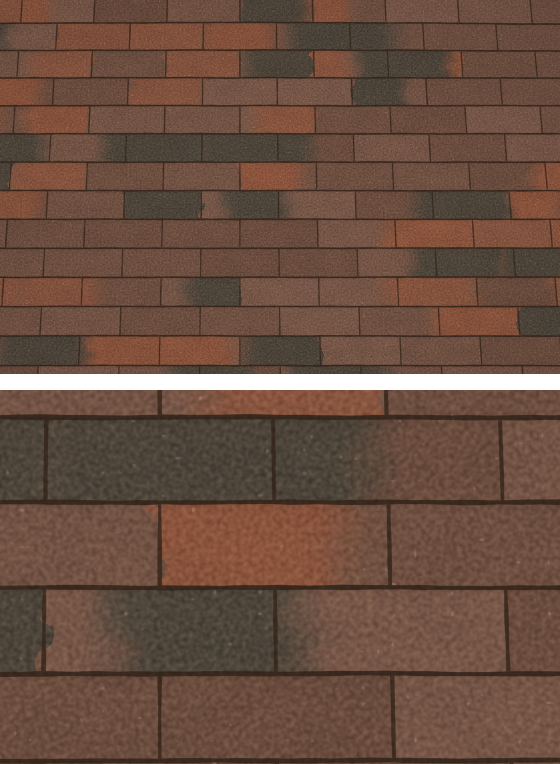
Top: the whole. Bottom: its middle third, enlarged.
Give the GLSL for this texture, as a Shadertoy shader.

```glsl
// Asphalt roof shingles in a running bond, brown with rust and charcoal blends.

float hash(vec2 p) {
    vec3 q = fract(p.xyx * vec3(0.1031, 0.1030, 0.0973));
    q += dot(q, q.yzx + 33.33);
    return fract((q.x + q.y) * q.z);
}

float gradientDot(vec2 cell, vec2 offset) {
    float angle = 6.2832 * hash(cell + 57.0);
    return dot(vec2(cos(angle), sin(angle)), offset);
}

// Gradient noise, about -0.7 to 0.7
float noise(vec2 p) {
    vec2 i = floor(p), f = fract(p), e = vec2(1, 0);
    vec2 s = f * f * f * (f * (f * 6.0 - 15.0) + 10.0);
    return mix(mix(gradientDot(i, f), gradientDot(i + e, f - e), s.x),
               mix(gradientDot(i + e.yx, f - e.yx), gradientDot(i + 1.0, f - 1.0), s.x), s.y);
}

// Soft patch of pigment on a share of the tiles, sometimes bleeding over a joint
float pigment(float u, float row, float share, float seed) {
    float tile = floor(u), amount = 0.0;
    for (float n = -1.0; n <= 1.0; n++) {
        vec2 id = vec2(tile + n + 40.0, row + seed);
        float present = step(hash(id), share);
        float bleeds = n == 0.0 ? 1.0 : step(0.45, hash(id + 11.3));
        float center = tile + n + 0.5 + 0.7 * (hash(id + 23.7) - 0.5);
        float reach = mix(0.55, 0.95, hash(id + 31.9));
        float patchShape = 1.0 - smoothstep(reach - 0.35, reach, abs(u - center));
        amount = max(amount, present * bleeds * patchShape);
    }
    return amount;
}

float line(float dist, float halfWidth) {
    float aa = 0.7 / iResolution.y;
    return 1.0 - smoothstep(halfWidth - aa, halfWidth + aa, dist);
}

void mainImage(out vec4 fragColor, in vec2 fragCoord) {
    vec2 uv = fragCoord / iResolution.xy;
    vec2 p = vec2(uv.x * 1.5, 1.0 - uv.y);

    // Courses grow taller and wider down the roof; the upper ones bow slightly
    float y = p.y - 0.008 * pow(abs(p.x - 0.65), 2.0) * (1.0 - smoothstep(0.0, 0.28, p.y));
    y += 0.0014 * noise(vec2(p.x * 9.0, p.y * 5.0));
    float k = (sqrt(0.005388 + 0.001016 * (y - 0.0605)) - 0.0734) / 0.000508;
    float row = floor(k);
    float rowHeight = 0.0734 + 0.000508 * k;
    float tileWidth = 0.1958 + 0.00168 * k;
    float u = (p.x - 0.6426) / tileWidth + 0.5 * mod(row + 1.0, 2.0);
    vec2 id = vec2(floor(u) + 40.0, row + 9.0);

    // Base tone of each tile, then the blends with mottled edges
    float mottle = noise(p * vec2(14, 24)) + 0.5 * noise(p * 47.0);
    vec3 color = mix(vec3(0.405, 0.290, 0.235), vec3(0.465, 0.340, 0.282), hash(id));
    float rust = pigment(u + 0.12 * mottle, row, 0.24, 71.0);
    float charcoal = pigment(u + 0.12 * mottle, row, 0.17, 23.0);
    color = mix(color, vec3(0.535, 0.322, 0.232), rust * mix(0.65, 1.0, hash(id + 5.0)));
    color = mix(color, vec3(0.290, 0.262, 0.222), charcoal * 0.95);
    color *= 1.0 + 0.05 * mottle;

    // Mineral granules with a few pale specks
    float grain = noise(p * 187.3) + 0.8 * noise(mat2(0.8, 0.6, -0.6, 0.8) * p * 263.7);
    color += vec3(0.075, 0.064, 0.056) * grain;
    color += 0.10 * smoothstep(0.42, 0.62, noise(p * 151.0 + 19.0));

    // Shade below each butt edge, then the dark gaps
    float below = fract(k) * rowHeight;
    float edge = min(below, rowHeight - below);
    float joint = (0.5 - abs(fract(u) - 0.5)) * tileWidth;
    color *= 1.0 - 0.14 * exp(-below / 0.003);
    float wear = 0.0008 * noise(p * 38.0);
    float gap = max(line(edge, 0.0021 + wear), 0.9 * line(joint, 0.0018 + wear));
    color = mix(color, vec3(0.205, 0.145, 0.105) + 0.02 * grain, 0.93 * gap);

    // Gentle falloff toward the top and corners
    color *= 1.02 - 0.07 * dot(uv - vec2(0.5, 0.42), uv - vec2(0.5, 0.42)) * 2.0;
    fragColor = vec4(color, 1.0);
}
```
